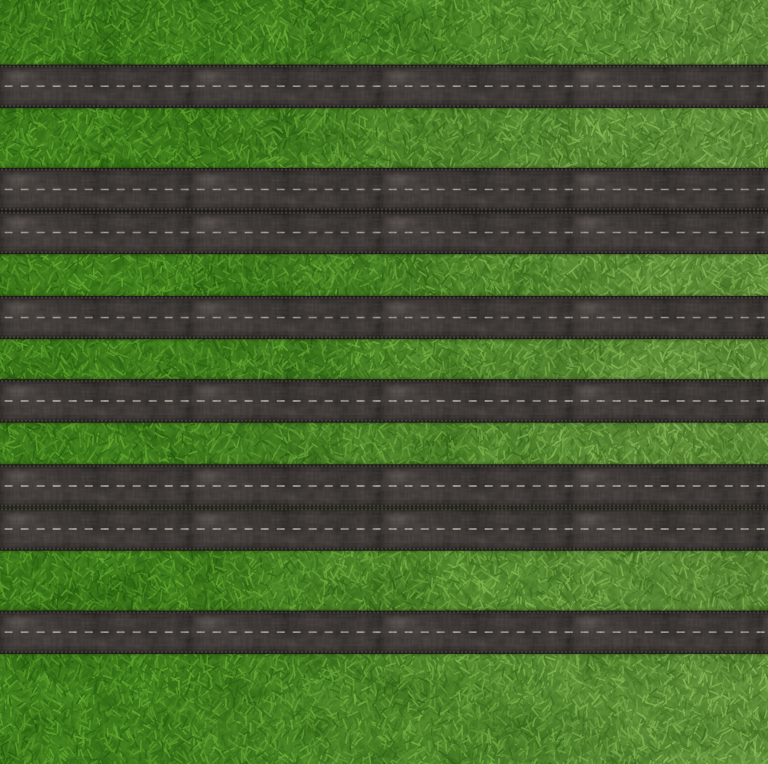
A WebGL 1 fragment shader for this pattern:

```glsl
precision highp float;

uniform vec2 u_resolution;

const float ROAD_HALF = 0.0282;
const float ROAD_AXIS = 0.5298;
const float TILE_WIDTH = 0.2474;
const float DASH_COUNT = 48.0;
const float STITCH_COUNT = 192.0;

float hash(vec2 p) {
  vec3 q = fract(vec3(p.xyx) * 0.1031);
  q += dot(q, q.yzx + 33.33);
  return fract((q.x + q.y) * q.z);
}

float noise(vec2 p) {
  vec2 i = floor(p);
  vec2 f = fract(p);
  f = f * f * (3.0 - 2.0 * f);
  float low = mix(hash(i), hash(i + vec2(1.0, 0.0)), f.x);
  float high = mix(hash(i + vec2(0.0, 1.0)), hash(i + 1.0), f.x);
  return mix(low, high, f.y);
}

float band(float dist, float halfWidth, float soft) {
  return 1.0 - smoothstep(halfWidth - soft, halfWidth + soft, abs(dist));
}

float segmentDistance(vec2 p, vec2 halfSpan) {
  float t = clamp(dot(p, halfSpan) / dot(halfSpan, halfSpan), -1.0, 1.0);
  return length(p - halfSpan * t);
}

float nearer(float a, float b) {
  return abs(a) < abs(b) ? a : b;
}

// Signed distance to the closest centre line; roads mirror about one axis
float roadOffset(float y) {
  float side = y < ROAD_AXIS ? -1.0 : 1.0;
  float h = abs(y - ROAD_AXIS);
  float d = nearer(h - 0.0546, h - 0.1659);
  d = nearer(d, nearer(h - 0.2222, h - 0.3573));
  return d * side;
}

// Layer of randomly turned blades, one per cell, painted over a shade
float bladeLayer(vec2 p, float shade, float cells, float seed, float px) {
  vec2 g = p * cells;
  vec2 cell = floor(g);
  for (int j = -1; j <= 1; j++) {
    for (int i = -1; i <= 1; i++) {
      vec2 id = cell + vec2(float(i), float(j));
      vec2 key = id + seed;
      vec2 root = id + vec2(hash(key + 11.3), hash(key + 47.9));
      float angle = 0.3 + 2.6 * hash(key + 83.1);
      vec2 span = vec2(cos(angle), sin(angle)) * mix(0.35, 0.75, hash(key + 5.7));
      float dist = segmentDistance(g - root, span) / cells;
      float cover = band(dist, 0.0011, 0.6 * px);
      shade = mix(shade, hash(key + 29.5), cover * 0.8);
    }
  }
  return shade;
}

// Grass grows paler and drier towards the right
vec3 grassColor(vec2 p, float px) {
  float shade = 0.2 + 0.3 * noise(p * 180.0);
  shade = bladeLayer(p, shade, 75.0, 17.0, px);
  shade = bladeLayer(p, shade, 92.0, 211.0, px);
  shade = bladeLayer(p, shade, 108.0, 409.0, px);
  shade += 0.22 * (noise(p * 22.0) - 0.5);
  float dry = smoothstep(0.15, 1.0, p.x + 0.2 * (noise(p * 5.0) - 0.5));
  vec3 dark = mix(vec3(0.14, 0.36, 0.05), vec3(0.24, 0.43, 0.12), dry);
  vec3 light = mix(vec3(0.38, 0.66, 0.18), vec3(0.54, 0.73, 0.35), dry);
  return mix(dark, light, clamp(shade, 0.0, 1.0));
}

// Worn asphalt, dashed centre line and stitched borders
vec3 roadColor(vec2 p, float d, float px) {
  float tileX = mod(p.x, TILE_WIDTH);
  float edge = ROAD_HALF - abs(d);
  vec2 local = vec2(tileX, d);
  float tone = 0.235 + 0.06 * (noise(local * vec2(45.0, 70.0) + 7.0) - 0.5);
  tone += 0.035 * (noise(local * vec2(420.0, 90.0)) - 0.5);
  tone += 0.03 * (noise(local * vec2(90.0, 420.0) + 31.0) - 0.5);
  vec2 patchPos = (local - vec2(0.024, 0.012)) / vec2(0.022, 0.012);
  tone += 0.05 * exp(-dot(patchPos, patchPos));
  float seam = min(tileX, TILE_WIDTH - tileX);
  float halfSeam = abs(tileX - 0.5 * TILE_WIDTH);
  tone -= 0.045 * exp(-seam * 150.0) + 0.025 * exp(-halfSeam * 200.0);
  tone -= 0.03 * band(abs(d) - 0.0195, 0.0008, px);
  tone *= mix(0.7, 1.0, smoothstep(0.002, 0.009, edge));
  vec3 color = tone * vec3(1.06, 0.98, 0.94);

  color = mix(color, vec3(0.10, 0.09, 0.08), 0.85 * band(edge, 0.0026, px));
  float stitchX = (fract(p.x * STITCH_COUNT) - 0.5) / STITCH_COUNT;
  float stitch = band(length(vec2(stitchX, edge - 0.0022)), 0.0012, px);
  color = mix(color, vec3(0.40, 0.37, 0.34), 0.65 * stitch);

  float dashX = (fract(p.x * DASH_COUNT) - 0.54) / DASH_COUNT;
  float dash = band(dashX, 0.0052, 0.5 * px) * band(d, 0.0011, 0.5 * px);
  float wear = 0.7 + 0.3 * noise(local * 300.0);
  return mix(color, vec3(0.66, 0.63, 0.59), dash * wear);
}

void main() {
  vec2 p = gl_FragCoord.xy / u_resolution;
  float px = 1.0 / u_resolution.y;
  float d = roadOffset(p.y);
  float outside = abs(d) - ROAD_HALF;
  vec3 grass = grassColor(p, px);
  grass *= 1.0 - 0.35 * exp(-max(outside, 0.0) * 600.0);
  float road = 1.0 - smoothstep(-0.5 * px, 0.5 * px, outside);
  gl_FragColor = vec4(mix(grass, roadColor(p, d, px), road), 1.0);
}
```
